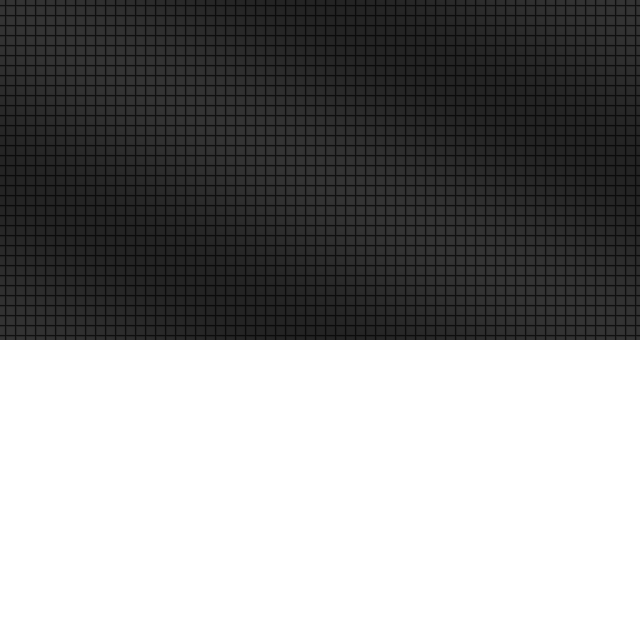
A Shadertoy shader for this pattern:

```glsl
const float CELLS_ACROSS = 64.0;
const float LINE_WIDTH = 0.125;      // share of one cell
const float LINE_CENTRE = 0.5625;    // place of the line within a cell
const float PANEL_HEIGHT = 0.53125;  // share of the canvas, from the top
const vec3 PAGE_COLOUR = vec3(1.0);

// Exact share of a pixel covered by a line at the given distance
float lineCoverage(float dist, float width, float pixel) {
    float nearEdge = max(-0.5 * width, dist - 0.5 * pixel);
    float farEdge = min(0.5 * width, dist + 0.5 * pixel);
    return clamp((farEdge - nearEdge) / pixel, 0.0, 1.0);
}

// Distance on each axis to the nearest grid line, in cells
vec2 gridDistance(vec2 cell, float centre) {
    return abs(fract(cell - centre + 0.5) - 0.5);
}

// Diagonal sheen running from the upper left to the lower right
float sheen(vec2 panelPos, float darkest, float brightest) {
    float phase = 6.28318 * (panelPos.x - panelPos.y + 0.02);
    return mix(darkest, brightest, 0.5 + 0.5 * cos(phase));
}

// Tile brightness with fine grooves and a faint shadow beside them
float tiles(vec2 cell, float tone, vec2 pixel) {
    vec2 dist = gridDistance(cell, LINE_CENTRE);
    float across = lineCoverage(dist.x, LINE_WIDTH, pixel.x);
    float down = lineCoverage(dist.y, LINE_WIDTH, pixel.y);
    float groove = max(across, down);
    float shadow = 1.0 - smoothstep(0.06, 0.24, min(dist.x, dist.y));
    float face = tone * (1.0 - 0.08 * shadow);
    return mix(face, tone * 0.33, groove);
}

void mainImage(out vec4 fragColor, in vec2 fragCoord) {
    vec2 uv = fragCoord / iResolution.xy;
    vec2 fromTop = vec2(uv.x, 1.0 - uv.y);
    vec2 pixel = 1.0 / iResolution.xy;

    // Tiled panel
    vec2 panelPos = fromTop / vec2(1.0, PANEL_HEIGHT);
    float tone = sheen(panelPos, 0.14, 0.204);
    float grey = tiles(fromTop * CELLS_ACROSS, tone, pixel * CELLS_ACROSS);

    // Plain page below the panel
    float inPanel = clamp(0.5 + (PANEL_HEIGHT - fromTop.y) / pixel.y, 0.0, 1.0);
    fragColor = vec4(mix(PAGE_COLOUR, vec3(grey), inPanel), 1.0);
}
```
